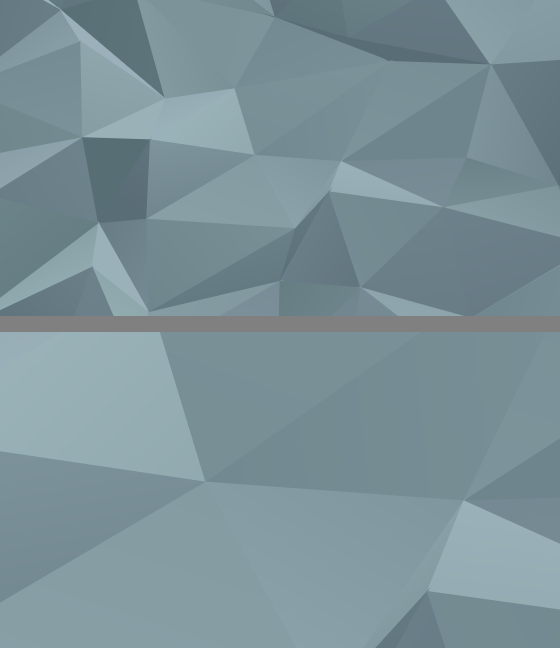
Top: the whole. Bottom: its middle third, enlarged.
Give the GLSL for this background, as a Shadertoy shader.

```glsl
// Low-poly relief: a jittered height grid seen at a slant, split into flat facets.
// Facets are painted from back to front, so tall ridges overlap what lies behind.
// Each facet is lit by its normal and carries a faint gradient between its corners.

const vec2 CELL = vec2(0.31, 0.22);   // grid spacing, canvas height = 1
const float JITTER = 0.70;            // corner scatter, in cells
const float RELIEF = 0.20;            // full range of corner heights
const vec3 SHADE_COLOR = vec3(0.345, 0.430, 0.460);
const vec3 LIGHT_COLOR = vec3(0.605, 0.695, 0.725);

float hash(vec2 p) {
    return fract(sin(dot(p, vec2(127.1, 311.7))) * 43758.5453);
}

float cross2(vec2 a, vec2 b) {
    return a.x * b.y - a.y * b.x;
}

// Grid corner: ground position in xy, height in z
vec3 corner(vec2 id) {
    vec2 scatter = vec2(hash(id + 3.7), hash(id + 19.3)) - 0.5;
    float height = (hash(id + 41.9) - 0.5) * RELIEF;
    return vec3((id + JITTER * scatter) * CELL, height);
}

// Slanted view: height lifts a point up the canvas
vec2 project(vec3 v) {
    return vec2(v.x, v.y + v.z);
}

vec3 facetColor(vec3 normal, vec3 bary, float height, vec2 seed) {
    float light = 0.5 + 0.85 * (normal.y + 0.12) + 0.5 * normal.x;
    light += 0.16 * (hash(seed) - 0.5);

    // Soft variation inside the facet, darker in the hollows
    vec3 cornerTone = vec3(hash(seed + 5.1), hash(seed + 8.3), hash(seed + 13.7)) - 0.5;
    light += 0.20 * dot(bary, cornerTone) + 0.5 * height;
    light = clamp(light, 0.0, 1.0);

    vec3 color = mix(SHADE_COLOR, LIGHT_COLOR, light * (0.83 + 0.17 * light));
    float tint = hash(seed + 27.1) - 0.5;
    return color + tint * vec3(-0.010, 0.008, -0.016);
}

// Paint one facet over the color below; facets turned away are skipped
vec3 paintFacet(vec3 below, vec2 p, vec3 a, vec3 b, vec3 c, vec2 seed, float pixel) {
    vec2 pa = project(a), pb = project(b), pc = project(c);
    float area = cross2(pb - pa, pc - pa);
    if (area < 1e-5) return below;

    vec3 edges = vec3(cross2(pc - pb, p - pb),
                      cross2(pa - pc, p - pc),
                      cross2(pb - pa, p - pa));
    vec3 inside = edges / vec3(length(pc - pb), length(pa - pc), length(pb - pa));
    float depth = min(inside.x, min(inside.y, inside.z));
    float coverage = clamp(1.0 + depth / pixel, 0.0, 1.0);

    vec3 bary = clamp(edges / area, 0.0, 1.0);
    vec3 normal = normalize(cross(b - a, c - a));
    float height = dot(bary, vec3(a.z, b.z, c.z));
    return mix(below, facetColor(normal, bary, height, seed), coverage);
}

// Split a grid cell along a random diagonal, rear facet first
vec3 paintCell(vec3 below, vec2 p, vec2 id, float pixel) {
    vec3 a = corner(id);
    vec3 b = corner(id + vec2(1.0, 0.0));
    vec3 c = corner(id + vec2(1.0, 1.0));
    vec3 d = corner(id + vec2(0.0, 1.0));
    vec2 rearSeed = id + 61.3;
    vec2 frontSeed = id + 83.9;
    if (hash(id + 97.7) < 0.5) {
        below = paintFacet(below, p, a, c, d, rearSeed, pixel);
        return paintFacet(below, p, a, b, c, frontSeed, pixel);
    }
    below = paintFacet(below, p, b, c, d, rearSeed, pixel);
    return paintFacet(below, p, a, b, d, frontSeed, pixel);
}

void mainImage(out vec4 fragColor, in vec2 fragCoord) {
    float pixel = 1.0 / iResolution.y;
    vec2 p = fragCoord * pixel + CELL * vec2(7.3, 4.6);
    vec2 home = floor(p / CELL);

    // Neighbouring cells, far rows before near rows
    vec3 color = mix(SHADE_COLOR, LIGHT_COLOR, 0.4);
    for (int row = 1; row >= -1; row--) {
        for (int column = -1; column <= 1; column++) {
            color = paintCell(color, p, home + vec2(column, row), pixel);
        }
    }
    fragColor = vec4(color, 1.0);
}
```
